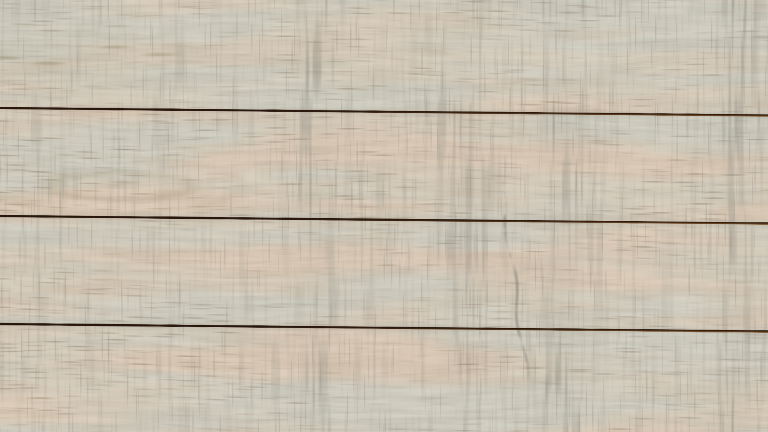
Give the GLSL for this texture, as a WebGL 2 fragment shader.

```glsl
#version 300 es
precision highp float;
// Four pale, whitewashed wooden planks split by three thin, slightly tilted gaps.
// Stretched noise makes the fibres and saw marks, stretched cells the short flecks,
// and layered sines the wavering tint; each plank has its own seed.
uniform vec2 u_resolution;
out vec4 fragColor;

const float PLANK_HEIGHT = 0.25;
const float TILT = 0.0098;
const float GAP_HALF_WIDTH = 0.0025;
const vec3 GREY_WOOD = vec3(0.805, 0.795, 0.745);
const vec3 PEACH_WOOD = vec3(0.845, 0.778, 0.702);
const vec3 OLIVE_STAIN = vec3(0.59, 0.55, 0.43);
const vec3 GRAIN_BROWN = vec3(0.51, 0.45, 0.37);
const vec3 SAW_GREY = vec3(0.53, 0.52, 0.48);
const vec3 GAP_DARK = vec3(0.16, 0.09, 0.05);
const vec3 GAP_RUST = vec3(0.44, 0.28, 0.13);

float hash(vec2 p) {
  vec3 q = fract(p.xyx * vec3(0.1031, 0.1030, 0.0973));
  q += dot(q, q.yzx + 33.33);
  return fract((q.x + q.y) * q.z);
}

float valueNoise(vec2 p) {
  vec2 cell = floor(p);
  vec2 f = fract(p);
  f = f * f * (3.0 - 2.0 * f);
  float low = mix(hash(cell), hash(cell + vec2(1, 0)), f.x);
  float high = mix(hash(cell + vec2(0, 1)), hash(cell + vec2(1, 1)), f.x);
  return mix(low, high, f.y);
}

float layeredNoise(vec2 p) {
  float sum = 0.0;
  float weight = 0.53;
  for (int i = 0; i < 4; i++) {
    sum += weight * valueNoise(p);
    p = p * 2.03 + 17.1;
    weight *= 0.5;
  }
  return sum;
}

// Wavering tint from layered sines, about -1 to 1
float waver(vec2 p, float seed) {
  return (sin(p.x * 3.1 + seed + 1.7 * sin(p.y * 17.0 + seed))
        + 0.6 * sin(p.x * 7.3 - p.y * 29.0 + seed * 2.3)) / 1.6;
}

// Short tapered streaks along x, one in each stretched cell
float flecks(vec2 p, vec2 density, float thickness, float seed) {
  vec2 q = p * density;
  float ink = 0.0;
  for (int j = -1; j <= 1; j++) {
    for (int i = -1; i <= 1; i++) {
      vec2 id = floor(q) + vec2(i, j);
      float chance = hash(id + seed);
      vec2 centre = id + vec2(hash(id + seed + 31.7), hash(id + seed + 73.1));
      vec2 d = (q - centre) / vec2(0.25 + 0.55 * chance, thickness);
      ink = max(ink, smoothstep(1.0, 0.15, length(d)) * chance * chance);
    }
  }
  return ink;
}

float softSpot(vec2 p, vec2 centre, vec2 radius) {
  vec2 d = (p - centre) / radius;
  return exp(-dot(d, d));
}

// Long oval growth rings, fading out from the centre
float ovalGrain(vec2 p, vec2 centre, vec2 radius, float rings) {
  vec2 d = (p - centre) / radius;
  float bend = 0.5 * layeredNoise(p * vec2(7.0, 22.0));
  float wave = 0.5 + 0.5 * sin((length(d) + bend) * rings);
  return wave * wave * exp(-0.55 * dot(d, d));
}

float scratch(vec2 p, vec2 a, vec2 b, float width) {
  vec2 ab = b - a;
  float t = clamp(dot(p - a, ab) / dot(ab, ab), 0.0, 1.0);
  return smoothstep(width, 0.0, length(p - a - ab * t));
}

void main() {
  vec2 p = gl_FragCoord.xy / u_resolution.y;
  float pixel = 1.0 / u_resolution.y;
  float level = p.y + TILT * p.x;
  float plank = clamp(floor(level / PLANK_HEIGHT), 0.0, 3.0);
  float across = level / PLANK_HEIGHT - plank;
  float seed = plank * 13.7 + 4.0;
  float topPlank = step(2.5, plank);
  vec2 wood = vec2(p.x, level + 0.004 * sin(p.x * 5.0 + seed));

  // Broad grey and peach tints, with warmth along the foot of the top plank
  float tint = layeredNoise(wood * vec2(2.2, 18.0) + seed) + 0.16 * waver(wood, seed);
  float warmth = smoothstep(0.25, 0.78, tint) - 0.4 * topPlank * smoothstep(0.1, 0.45, across);
  vec3 color = mix(GREY_WOOD, PEACH_WOOD, clamp(warmth, 0.0, 1.0));

  // Lengthwise fibres and flecks
  float fibre = layeredNoise(wood * vec2(9.0, 120.0) + seed);
  color += 0.085 * (fibre - 0.5);
  float patches = smoothstep(0.3, 0.7, layeredNoise(wood * vec2(3.0, 12.0) + seed + 50.0));
  float grain = flecks(wood, vec2(17.0, 80.0), 0.24, seed);
  color = mix(color, GRAIN_BROWN, grain * (0.12 + 0.3 * patches));

  // Oval figure, small pale knot and olive stains
  color = mix(color, OLIVE_STAIN, 0.24 * ovalGrain(p, vec2(0.27, 0.57), vec2(0.23, 0.05), 9.0) * (1.0 - topPlank));
  color = mix(color, vec3(0.88, 0.84, 0.77), 0.6 * softSpot(p, vec2(0.58, 0.59), vec2(0.022, 0.016)));
  float stain = softSpot(p, vec2(0.16, 0.87), vec2(0.28, 0.07));
  color = mix(color, OLIVE_STAIN, stain * (0.08 + 0.6 * flecks(wood, vec2(13.0, 42.0), 0.28, 91.0)));

  // Saw marks cross every plank, gathered in a few worn bands
  float bands = 0.0;
  for (int i = 0; i < 4; i++) {
    float x = 0.73 + 0.31 * float(i) + 0.05 * sin(float(i) * 2.4);
    bands += exp(-pow((p.x - x) / 0.045, 2.0));
  }
  float saw = valueNoise(vec2(p.x * 135.0, p.y * 7.0));
  saw = smoothstep(0.45, 1.0, saw) * layeredNoise(p * vec2(14.0, 9.0));
  color = mix(color, SAW_GREY, saw * (0.25 + 0.4 * bands) + 0.05 * bands);
  color = mix(color, SAW_GREY, 0.3 * flecks(p.yx, vec2(13.0, 75.0), 0.2, 7.0));
  float bend = 0.006 * sin(p.y * 31.0);
  float scrape = scratch(p + vec2(bend, 0.0), vec2(1.16, 0.58), vec2(1.22, 0.12), 0.007);
  color = mix(color, SAW_GREY, 0.55 * scrape * smoothstep(0.25, 0.65, layeredNoise(p * vec2(20.0, 25.0))));

  // Gaps: dark at the left, rusty lower lip toward the right
  float line = clamp(floor(level / PLANK_HEIGHT + 0.5), 1.0, 3.0);
  float offset = level - line * PLANK_HEIGHT;
  float halfWidth = GAP_HALF_WIDTH + 0.0007 * (valueNoise(vec2(p.x * 30.0, line)) - 0.5);
  float gap = 1.0 - smoothstep(halfWidth - 0.5 * pixel, halfWidth + 0.5 * pixel, abs(offset));
  float rust = smoothstep(0.5, 1.75, p.x) * smoothstep(0.002, -0.002, offset);
  color *= 1.0 - 0.1 * exp(-abs(offset) / 0.004);
  color = mix(color, mix(GAP_DARK, GAP_RUST, rust), gap);

  fragColor = vec4(clamp(color, 0.0, 1.0), 1.0);
}
```
